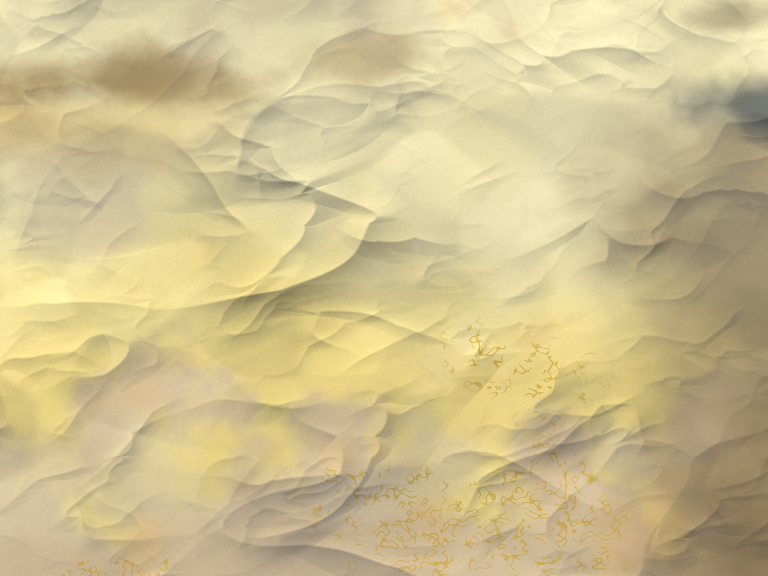
Reproduce this texture procedurally as a Shadertoy shader.

```glsl
// Crumpled, yellowed paper with soft folds, brown stains and flaking ochre flecks.

vec2 hash2(vec2 p) {
    vec3 q = fract(p.xyx * vec3(0.1031, 0.1030, 0.0973));
    q += dot(q, q.yzx + 33.33);
    return fract((q.xx + q.yz) * q.zy);
}

float corner(vec2 cell, vec2 f, vec2 o) {
    return dot(hash2(cell + o) * 2.0 - 1.0, f - o);
}

float gradientNoise(vec2 p) {
    vec2 i = floor(p), f = p - i;
    vec2 u = f * f * f * (f * (f * 6.0 - 15.0) + 10.0);
    return mix(mix(corner(i, f, vec2(0, 0)), corner(i, f, vec2(1, 0)), u.x),
               mix(corner(i, f, vec2(0, 1)), corner(i, f, vec2(1, 1)), u.x), u.y);
}

float fbm(vec2 p) {
    float sum = 0.0, amp = 1.0;
    for (int i = 0; i < 5; i++) {
        sum += amp * gradientNoise(p);
        p = mat2(1.6, 1.2, -1.2, 1.6) * p + 7.3;
        amp *= 0.5;
    }
    return sum;
}

// Zero lines of this field are the fold lines; abs() puts kinks in them.
float foldField(vec2 p) {
    p.y += 0.55 * abs(gradientNoise(p * 1.3 + 19.0));
    return gradientNoise(p) + 0.12 * abs(gradientNoise(p * 2.7));
}

// Shadow with a crisp upper edge below each fold, thin light above it.
float crease(vec2 p, vec2 freq, float width, float seed) {
    vec2 e = vec2(0.002, 0.0);
    float n = foldField(p * freq + seed);
    vec2 g = vec2(foldField((p + e.xy) * freq + seed) - n,
                  foldField((p + e.yx) * freq + seed) - n) / e.x;
    float slope = length(g) + 0.3;
    float facing = dot(g, vec2(-0.3, 0.95)) / slope;
    float side = n / slope * sign(facing);
    float shadow = -exp(min(side, 0.0) / width);
    float light = 0.4 * exp(-max(side, 0.0) / (width * 0.6));
    return abs(facing) * mix(shadow, light, smoothstep(-0.0025, 0.0025, side));
}

// Flat tilted facets: a Voronoi pattern with slightly softened borders.
float facets(vec2 p) {
    vec2 cell = floor(p);
    float sum = 0.0, total = 0.0;
    for (int y = -1; y <= 1; y++)
    for (int x = -1; x <= 1; x++) {
        vec2 id = cell + vec2(x, y);
        vec2 d = p - id - hash2(id);
        vec2 tilt = hash2(id + 41.0) * 2.0 - 1.0;
        float w = exp(-22.0 * dot(d, d));
        sum += w * (dot(d, tilt) + 0.5 * tilt.y);
        total += w;
    }
    return sum / (total + 1e-9);
}

float blot(vec2 uv, vec2 center, vec2 radius, float wobble) {
    return smoothstep(1.0, 0.15, length((uv - center) / radius) + wobble);
}

void mainImage(out vec4 fragColor, in vec2 fragCoord) {
    vec2 uv = fragCoord / iResolution.xy;
    vec2 p = fragCoord / iResolution.y;
    float cloud = fbm(p * 2.6 + 3.0);
    float patches = fbm(p * 4.5 + 31.0);

    // Paper: cream above, yellow in the middle, mauve beige below
    vec3 color = mix(vec3(0.89, 0.81, 0.51), vec3(0.92, 0.88, 0.70),
                     smoothstep(0.3, 0.85, uv.y + 0.3 * cloud));
    color = mix(color, vec3(0.93, 0.89, 0.72), 0.7 * blot(uv, vec2(0.0, 0.66), vec2(0.3, 0.16), cloud * 0.5));
    float worn = smoothstep(0.31, 0.13, uv.y + 0.38 * patches);
    color = mix(color, vec3(0.78, 0.70, 0.59), 0.88 * worn);
    color = mix(color, vec3(0.83, 0.77, 0.64),
                0.6 * smoothstep(0.12, 0.45, fbm(p * 3.4 + 57.0)));
    color = mix(color, vec3(0.87, 0.71, 0.45),
                0.4 * smoothstep(0.2, 0.5, fbm(p * 3.0 + 83.0)));

    // Stains
    float rightStain = smoothstep(0.77, 0.97, uv.x + 0.13 * cloud)
                     * smoothstep(0.93, 0.76, uv.y + 0.12 * patches);
    color = mix(color, mix(vec3(0.52, 0.44, 0.32), vec3(0.63, 0.57, 0.45), smoothstep(0.0, 0.7, uv.y)), 0.88 * rightStain);
    color = mix(color, vec3(0.86, 0.73, 0.47), 0.6 * blot(uv, vec2(0.1, 0.78), vec2(0.3, 0.12), patches * 0.7));
    color = mix(color, vec3(0.61, 0.51, 0.35), 0.8 * blot(uv, vec2(0.14, 0.86), vec2(0.26, 0.075), patches * 0.8));
    color = mix(color, vec3(0.68, 0.59, 0.42), 0.5 * blot(uv, vec2(0.47, 0.89), vec2(0.11, 0.06), patches));
    color = mix(color, vec3(0.37, 0.39, 0.38), 0.85 * blot(uv, vec2(0.98, 0.82), vec2(0.17, 0.075), patches * 0.7));
    color = mix(color, vec3(0.63, 0.58, 0.46), 0.6 * blot(uv, vec2(0.95, 0.97), vec2(0.12, 0.04), patches));

    // Ochre flecks: broken contour lines inside worn regions
    float zone = max(blot(uv, vec2(0.62, 0.1), vec2(0.32, 0.17), patches * 0.7),
                     blot(uv, vec2(0.15, 0.0), vec2(0.14, 0.06), patches * 0.5));
    zone = max(zone, 0.5 * blot(uv, vec2(0.7, 0.35), vec2(0.22, 0.16), patches));
    float outline = smoothstep(0.09, 0.03, abs(gradientNoise(p * vec2(65.0, 80.0)) - 0.08));
    float broken = smoothstep(0.0, 0.15, gradientNoise(p * 32.0 + 9.0) + 0.4 * zone - 0.2);
    color = mix(color, vec3(0.77, 0.63, 0.25), 0.75 * outline * broken * smoothstep(0.05, 0.5, zone));

    // Folds at several sizes and slants
    float relief = 0.0;
    for (int i = 0; i < 5; i++) {
        float k = float(i), size = pow(0.78, k);
        float angle = 0.12 + 0.45 * sin(k * 2.3);
        vec2 q = mat2(cos(angle), -sin(angle), sin(angle), cos(angle)) * p;
        float strength = smoothstep(-0.12, 0.32, gradientNoise(p * (2.5 + k) + k * 13.7));
        relief += strength * (0.25 * size + 0.04)
                * crease(q, vec2(1.9, 4.2) / size, 0.042 * size, k * 17.3);
    }
    vec2 bent = p + 0.06 * vec2(gradientNoise(p * 4.0), gradientNoise(p * 4.0 + 50.0));
    relief += 0.09 * facets(bent * vec2(3.2, 5.0)) + 0.05 * facets(bent.yx * vec2(9.0, 6.0) + 23.0);

    // Light and paper grain
    float grain = gradientNoise(p * 190.0) + 0.6 * gradientNoise(p * 85.0);
    color *= 1.0 + relief + 0.025 * grain;
    color += vec3(-0.01, 0.0, 0.025) * smoothstep(0.0, -0.2, relief);
    fragColor = vec4(clamp(color, 0.0, 1.0), 1.0);
}
```
